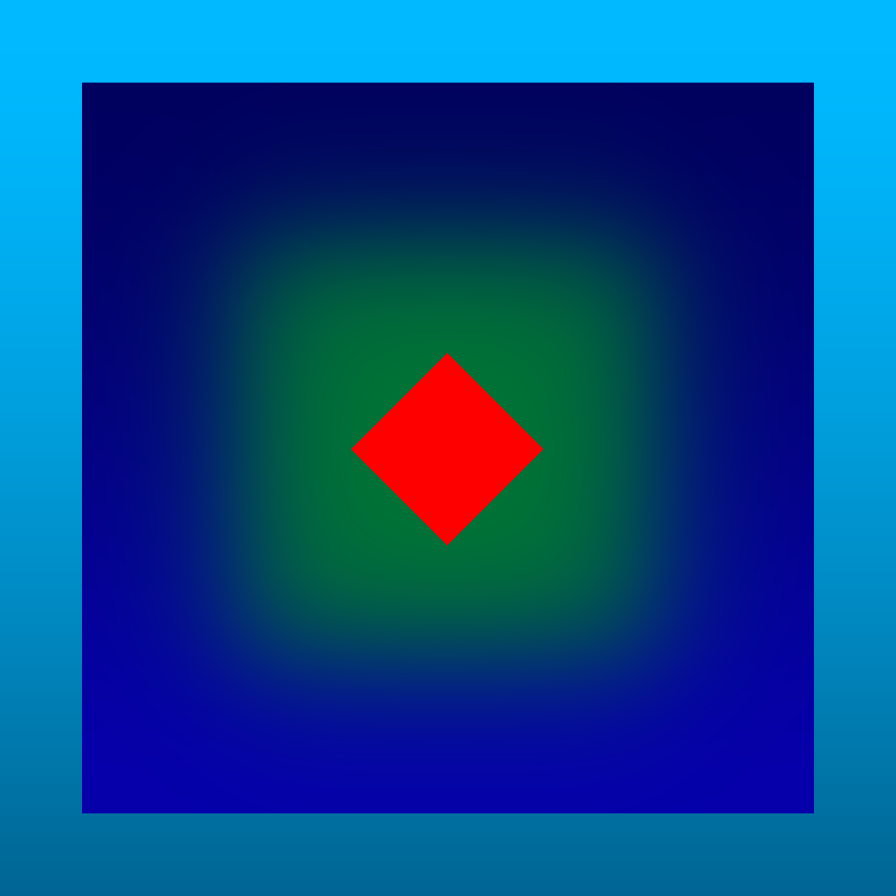
Reproduce this background procedurally as a WebGL 1 fragment shader.

```glsl
precision highp float;
// Red diamond on a soft green glow, inside a navy square framed by a sky-blue gradient.

uniform vec2 u_resolution;

const vec3 SKY_TOP = vec3(0.0, 0.725, 1.0);
const vec3 SKY_BOTTOM = vec3(0.0, 0.395, 0.575);
const vec3 NAVY_TOP = vec3(0.0, 0.0, 0.37);
const vec3 NAVY_BOTTOM = vec3(0.02, 0.0, 0.67);
const vec3 GLOW_GREEN = vec3(0.0, 0.46, 0.20);
const vec3 DIAMOND_RED = vec3(1.0, 0.0, 0.0);

// Signed distance to an axis-aligned box
float boxDistance(vec2 p, vec2 halfSize) {
    vec2 d = abs(p) - halfSize;
    return length(max(d, 0.0)) + min(max(d.x, d.y), 0.0);
}

// Signed distance to the edges of a square standing on its corner
float diamondDistance(vec2 p, float radius) {
    return (abs(p.x) + abs(p.y) - radius) * 0.70711;
}

// Antialiased coverage of a shape from its signed distance
float coverage(float dist, float pixel) {
    return clamp(0.5 - dist / pixel, 0.0, 1.0);
}

// Logistic approximation of a Gaussian-blurred square
float blurredSquare(vec2 p, float halfSize, float sigma) {
    vec2 edge = (vec2(halfSize) - abs(p)) / sigma;
    vec2 fade = 1.0 / (1.0 + exp(-1.702 * edge));
    return fade.x * fade.y;
}

void main() {
    vec2 uv = gl_FragCoord.xy / u_resolution;
    float pixel = 1.0 / min(u_resolution.x, u_resolution.y);

    // Sky frame, levelling off toward the top
    float skyBlend = 1.0 - pow(1.0 - clamp(uv.y / 0.96, 0.0, 1.0), 1.4);
    vec3 color = mix(SKY_BOTTOM, SKY_TOP, skyBlend);

    // Navy panel with its glow
    float panelBlend = smoothstep(0.0, 1.0, (uv.y - 0.06) / 0.88);
    vec3 panel = mix(NAVY_BOTTOM, NAVY_TOP, panelBlend);
    float glow = blurredSquare(uv - vec2(0.4987, 0.5), 0.234, 0.072);
    panel = mix(panel, GLOW_GREEN, glow);
    float panelDist = boxDistance(uv - 0.5, vec2(0.4085, 0.4078));
    color = mix(color, panel, coverage(panelDist, pixel));

    // Central diamond
    float diamondDist = diamondDistance(uv - 0.4987, 0.1074);
    color = mix(color, DIAMOND_RED, coverage(diamondDist, pixel));

    gl_FragColor = vec4(color, 1.0);
}
```
